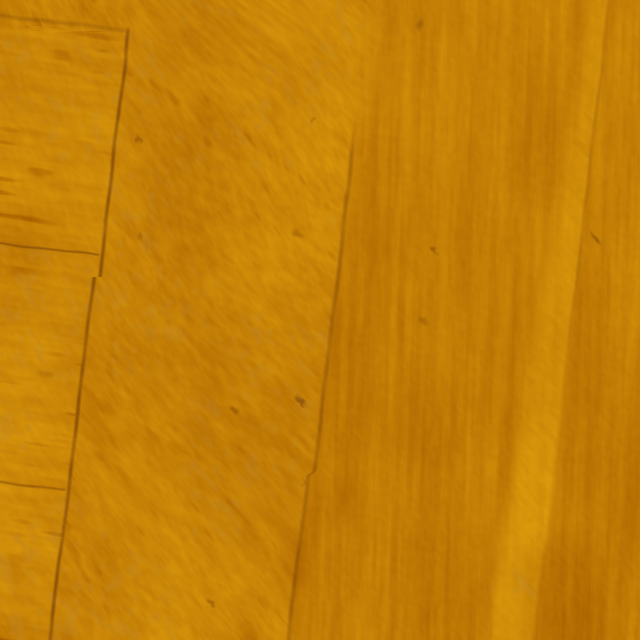
This texture is drawn by a WebGL 1 fragment shader. Its source:

```glsl
precision highp float;
// Worn amber floorboards: sheared plank seams split the canvas into boards,
// each with its own tone and grain direction from stretched value noise.
// Tone picks a colour on an amber ramp; seams, knots and dust go on top.
uniform vec2 u_resolution;

#define LEAN 0.12
#define SEAM_WIDTH 0.0036
#define SEAM_DARKNESS 0.68
#define GRAIN_CONTRAST 0.95
#define MOTTLE_CONTRAST 0.95
#define KNOT_CELLS 7.0
#define KNOT_CHANCE 0.28
#define DUST_AMOUNT 0.26
#define AMBER_LOW vec3(0.715, 0.440, 0.010)
#define AMBER_HIGH vec3(0.832, 0.575, 0.040)
#define SEAM_BROWN vec3(0.44, 0.23, 0.03)
#define DUST_GREY vec3(0.74, 0.53, 0.20)

float hash(vec2 p) {
  return fract(sin(dot(p, vec2(127.1, 311.7))) * 43758.5453);
}

float noise(vec2 p) {
  vec2 cell = floor(p), f = fract(p);
  f = f * f * (3.0 - 2.0 * f);
  return mix(mix(hash(cell), hash(cell + vec2(1.0, 0.0)), f.x),
             mix(hash(cell + vec2(0.0, 1.0)), hash(cell + 1.0), f.x), f.y);
}

// Layered noise, centred on zero
float fbm(vec2 p) {
  float sum = 0.0, amp = 0.5;
  for (int i = 0; i < 4; i++) {
    sum += amp * (noise(p) - 0.5);
    p = mat2(1.6, 1.2, -1.2, 1.6) * p + 7.3;
    amp *= 0.5;
  }
  return sum;
}

// Stretched noise, centred on zero; the first axis of p runs across the fibres
float fibres(vec2 p) {
  return 0.6 * (noise(p) - 0.5) + 0.4 * (noise(p * vec2(2.3, 1.9) + 31.0) - 0.5);
}

vec2 turn(vec2 p, float angle) {
  float c = cos(angle), s = sin(angle);
  return vec2(c * p.x + s * p.y, c * p.y - s * p.x);
}

// Soft dark line around distance d
float crack(float d, float width) {
  return 1.0 - smoothstep(0.0, width, abs(d));
}

// Small elongated blemishes, one at most in each cell
float knots(vec2 p) {
  vec2 cell = floor(p * KNOT_CELLS);
  vec2 centre = cell + 0.25 + 0.5 * vec2(hash(cell + 3.1), hash(cell + 8.7));
  vec2 d = turn(p * KNOT_CELLS - centre, 1.1 * hash(cell + 5.2) - 0.1);
  d += 0.05 * vec2(noise(p * 150.0) - 0.5, noise(p * 130.0 + 9.0) - 0.5);
  float size = mix(0.03, 0.06, hash(cell + 1.9));
  float stretch = mix(1.0, 3.4, hash(cell + 6.4));
  float spot = 1.0 - smoothstep(0.1, 1.1, length(d / vec2(1.0, stretch)) / size);
  return spot * step(hash(cell + 12.6), KNOT_CHANCE) * mix(0.25, 0.55, hash(cell + 2.3));
}

void main() {
  vec2 p = gl_FragCoord.xy / u_resolution.y;
  float soft = 1.5 / u_resolution.y;
  float wobble = 0.003 * (noise(vec2(p.y * 18.0, 4.0)) - 0.5);
  float across = p.x - LEAN * p.y + wobble;

  // Seam positions, stepping sideways where plank ends meet
  float toLeft = across - mix(0.078, 0.087, step(0.567, p.y));
  float toMiddle = across - mix(0.450, 0.459, smoothstep(0.255, 0.265, p.y));
  float toRight = across - 0.833;
  float toStrip = across - 0.755 - 0.05 * p.y;

  // Board masks
  float left = 1.0 - smoothstep(-soft, soft, toLeft);
  left *= 1.0 - smoothstep(0.95, 0.96, p.y);
  float seamFade = 1.0 - smoothstep(0.74, 0.84, p.y);
  float straight = smoothstep(-0.004, 0.004, toMiddle);
  straight = mix(smoothstep(-0.03, 0.04, toMiddle), straight, seamFade);
  float strip = smoothstep(-0.018, 0.022, toStrip) * (1.0 - smoothstep(-0.006, 0.006, toRight));

  // Grain for each kind of board
  vec2 swirl = turn(p, 0.75 + 0.35 * (noise(p * 2.5) - 0.5));
  float diagonal = 0.6 * fibres(swirl * vec2(115.0, 36.0)) + 0.35 * fibres(swirl * vec2(42.0, 12.0));
  vec2 lying = turn(p, 1.4);
  float level = 0.6 * fibres(lying * vec2(85.0, 12.0)) + 0.5 * diagonal;
  vec2 upright = vec2(p.x - 0.03 * p.y, p.y);
  float streaks = 0.7 * fibres(upright * vec2(80.0, 4.0)) + 0.4 * fibres(upright * vec2(28.0, 1.5))
                + 0.3 * fibres(upright * vec2(150.0, 26.0));
  float grain = mix(mix(diagonal, level, left), streaks, straight * (1.0 - 0.5 * strip));

  // Tone: board base, broad mottling, grain and fine speckle
  float tone = mix(mix(0.56, 0.64, left), 0.29, straight);
  tone = mix(tone, mix(0.95, 0.70, p.y), strip);
  tone += MOTTLE_CONTRAST * fbm(p * vec2(7.0, 5.0) + 2.0) * (1.0 - 0.3 * straight);
  tone += GRAIN_CONTRAST * grain + 0.17 * (noise(turn(p, 0.7) * vec2(170.0, 110.0)) - 0.5);

  // Brown stains and short dark strokes along the fibres
  vec2 strokeAxis = mix(swirl * vec2(90.0, 24.0), lying * vec2(90.0, 16.0), left);
  float stroke = smoothstep(0.74, 0.95, noise(strokeAxis + 63.0)) * smoothstep(0.5, 0.75, noise(p * 8.0 + 5.0));
  tone -= (0.35 + 0.35 * left) * stroke * (1.0 - straight);
  tone -= 0.35 * smoothstep(0.62, 0.9, noise(p * vec2(13.0, 9.0) + 21.0)) * (1.0 - smoothstep(0.1, 0.4, p.y));
  vec3 colour = mix(AMBER_LOW, AMBER_HIGH, clamp(tone, -0.5, 1.2));

  // Greyish dust flecks on the smoother boards
  float fleck = smoothstep(0.58, 0.85, noise(swirl * vec2(105.0, 60.0) + 40.0));
  fleck *= smoothstep(0.42, 0.68, noise(p * 9.0 + 17.0));
  colour = mix(colour, DUST_GREY, DUST_AMOUNT * fleck * (1.0 - straight * (1.0 - strip)));

  // Long seams, broken up along their length, then the short cross joints
  float wear = 0.6 + 0.4 * noise(vec2(p.y * 45.0, 2.0));
  float dark = crack(toLeft, SEAM_WIDTH * 1.5) * (1.0 - smoothstep(0.95, 0.96, p.y));
  dark = max(dark, 0.6 * crack(toMiddle, SEAM_WIDTH * 1.7) * seamFade);
  dark = max(dark, 0.3 * crack(toRight, SEAM_WIDTH * 1.4) * smoothstep(0.3, 0.6, p.y));
  float slant = p.y + 0.12 * p.x + 0.003 * (noise(vec2(p.x * 30.0, 6.0)) - 0.5);
  float joints = 0.8 * max(crack(slant - 0.620, SEAM_WIDTH), crack(slant - 0.247, SEAM_WIDTH));
  joints = max(joints, 0.5 * crack(slant - 0.976, SEAM_WIDTH * 1.8));
  dark = max(dark, joints * (1.0 - smoothstep(-0.01, 0.0, toLeft))) * wear;
  dark = max(dark * SEAM_DARKNESS, knots(p));

  gl_FragColor = vec4(mix(colour, SEAM_BROWN, dark), 1.0);
}
```
